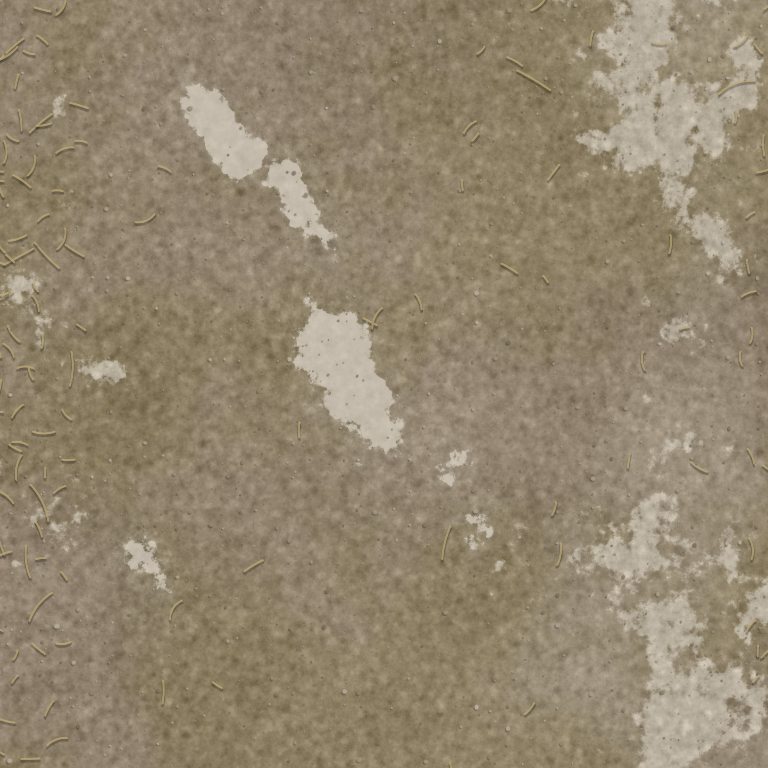
A WebGL 1 fragment shader for this texture:

```glsl
precision highp float;
uniform vec2 u_resolution;

#define PATCH_COUNT 5
#define PATCH_RAGGED 0.025
#define BAND_BREAKUP 0.9
#define GRAIN_CONTRAST 0.062
#define MOTTLE_CONTRAST 0.03
#define PEBBLE_SCALE 46.0
#define PEBBLE_SHARE 0.16
#define STRAW_WIDTH 0.0007

const vec3 TAN_SOIL = vec3(0.560, 0.508, 0.396);
const vec3 GREY_SOIL = vec3(0.555, 0.500, 0.425);
const vec3 DUST = vec3(0.660, 0.620, 0.545);
const vec3 CHALK = vec3(0.765, 0.730, 0.670);
const vec3 STRAW = vec3(0.740, 0.660, 0.460);

vec3 hash3(vec2 c) {
  vec3 q = vec3(dot(c, vec2(127.1, 311.7)), dot(c, vec2(269.5, 183.3)), dot(c, vec2(419.2, 371.9)));
  return fract(sin(q) * 43758.545);
}

// Cellular noise: soft signed blobs, one per jittered cell
float blobNoise(vec2 p) {
  vec2 cell = floor(p), f = p - cell;
  float sum = 0.0;
  for (int j = -1; j <= 1; j++) for (int i = -1; i <= 1; i++) {
    vec2 o = vec2(float(i), float(j));
    vec3 h = hash3(cell + o);
    vec2 d = f - o - h.xy;
    float k = max(0.0, 1.0 - dot(d, d));
    sum += (2.0 * h.z - 1.0) * k * k * k;
  }
  return sum;
}

float fractalNoise(vec2 p) {
  float sum = 0.0, gain = 1.0;
  for (int i = 0; i < 5; i++) {
    sum += gain * blobNoise(p);
    p = mat2(1.6, 1.2, -1.2, 1.6) * p + 17.3;
    gain *= 0.6;
  }
  return sum;
}

// Distance to the scattered slanted chalk patches, the first one largest
float patchDistance(vec2 p) {
  vec2 dir = normalize(vec2(0.55, -0.83));
  float nearest = 1.0;
  for (int i = 0; i < PATCH_COUNT; i++) {
    float n = float(i), size = i == 0 ? 1.0 : 0.45;
    vec2 center = vec2(0.2, 0.08) + vec2(0.5, 0.84) * fract(vec2(0.55, 0.47) + n * vec2(0.618, 0.43));
    vec2 q = p - center;
    float along = dot(q, dir), across = dot(q, vec2(-dir.y, dir.x));
    float halfWidth = size * (0.034 - 0.12 * clamp(along, -0.09, 0.09));
    float d = length(vec2(max(abs(along) - 0.085 * size, 0.0), across)) - halfWidth;
    nearest = min(nearest, d);
  }
  return nearest;
}

// Pebbles: x is the lit stone, y its shadow, z its tone
vec3 pebbles(vec2 p, float scale, float share, float aa) {
  vec2 g = p * scale, cell = floor(g);
  vec3 h = hash3(cell + 53.0), k = hash3(cell + 91.0);
  float radius = mix(0.05, 0.15, k.y * k.y), soft = aa * scale;
  vec2 q = g - cell - mix(vec2(0.3), vec2(0.7), h.xy);
  q.x *= 0.8 + 0.5 * k.z;
  float present = step(k.x, share);
  float stone = 1.0 - smoothstep(-soft, soft, length(q) - radius);
  float shade = 1.0 - smoothstep(-soft, soft, length(q + vec2(0.05, 0.06)) - radius);
  return vec3(stone * present, shade * present, h.z);
}

// Bent stalks, dense along the two side edges
float stalks(vec2 p, float scale, float aa) {
  vec2 g = p * scale, cell = floor(g);
  float cover = 0.0;
  for (int j = -1; j <= 1; j++) for (int i = -1; i <= 1; i++) {
    vec2 c = cell + vec2(float(i), float(j));
    vec3 h = hash3(c + scale), k = hash3(c + scale + 29.0);
    float x = (c.x + 0.5) / scale;
    float density = 0.02 + 0.65 * (1.0 - smoothstep(0.02, 0.13, x)) + 0.4 * smoothstep(0.94, 1.0, x);
    float a = 6.2832 * h.z;
    vec2 q = mat2(cos(a), sin(a), -sin(a), cos(a)) * (g - c - h.xy);
    q.y += (k.y - 0.5) * 1.4 * q.x * q.x;
    float d = length(vec2(max(abs(q.x) - 0.15 - 0.3 * k.z, 0.0), q.y)) / scale;
    cover = max(cover, step(k.x, density) * (1.0 - smoothstep(0.0, aa, d - STRAW_WIDTH)));
  }
  return cover;
}

void main() {
  vec2 p = gl_FragCoord.xy / u_resolution;
  float aa = 1.0 / min(u_resolution.x, u_resolution.y);
  float mottle = fractalNoise(p * 5.0 + 3.0);
  float ragged = fractalNoise(p * 13.0 + 41.0);
  float grain = fractalNoise(p * 95.0 + 7.0);

  // Bare soil
  float hue = sin(p.x * 7.0 + 2.0 * sin(p.y * 5.0)) + sin(p.y * 9.0 - p.x * 4.0);
  vec3 color = mix(TAN_SOIL, GREY_SOIL, smoothstep(-0.9, 0.9, 0.5 * hue + mottle));
  color += MOTTLE_CONTRAST * mottle;

  // Worn chalk bands at the sides and dust around them
  float right = 0.075 + 0.065 * cos(9.4 * (p.y - 0.2)) - abs(p.x - 0.89 + 0.03 * sin(p.y * 8.0));
  float left = 0.012 + 0.03 * cos(8.0 * (p.y - 0.42)) - abs(p.x - 0.055 - 0.02 * sin(p.y * 17.0));
  float band = max(right * 7.0, left * 12.0) - 0.3 + BAND_BREAKUP * ragged + 0.2 * grain;
  float dust = smoothstep(-0.12, 0.12, right + 0.06 * mottle);
  color = mix(color, DUST, 0.35 * dust);
  color = mix(color, mix(DUST, CHALK, 0.7), 0.9 * smoothstep(0.0, 0.4, band));

  // Clean chalk patches
  float chalk = -patchDistance(p) / PATCH_RAGGED + ragged + 0.25 * grain;
  color = mix(color, DUST, 0.25 * smoothstep(-1.2, 0.2, chalk));
  float clean = smoothstep(0.0, 0.3, chalk);
  color = mix(color, CHALK, clean);

  // Grit, pebbles and straw
  color += GRAIN_CONTRAST * (1.0 - 0.6 * clean) * grain;
  for (int i = 0; i < 2; i++) {
    float layer = float(i);
    vec3 s = pebbles(p + 0.37 * layer, PEBBLE_SCALE * (1.0 + layer), PEBBLE_SHARE, aa);
    color *= 1.0 - 0.3 * s.y;
    color = mix(color, mix(TAN_SOIL * 0.85, CHALK, s.z), 0.85 * s.x);
    float scale = 17.0 + 14.0 * layer;
    color *= 1.0 - 0.25 * stalks(p + vec2(0.0, 0.003), scale, 2.0 * aa);
    color = mix(color, STRAW, 0.75 * stalks(p, scale, aa));
  }
  gl_FragColor = vec4(clamp(color, 0.0, 1.0), 1.0);
}
```
